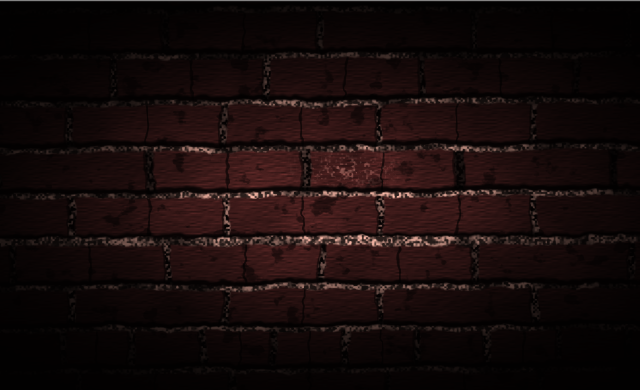
Write a Shadertoy shader that draws this texture.

```glsl
#define COURSE_HEIGHT 0.1185
#define BRICK_PITCH 0.394
#define HEADER_PITCH 0.181
#define JOINT_WIDTH 0.0075
#define LIGHT_CENTER vec2(0.84, 0.50)
#define LIGHT_RADIUS vec2(0.60, 0.305)
#define BRICK_COLOR vec3(0.285, 0.122, 0.118)
#define MORTAR_COLOR vec3(0.86, 0.64, 0.58)

// Horizontal position of one head joint in each course, top to bottom
const float JOINT_PHASE[9] = float[9](
    0.819, 0.685, 0.968, 0.781, 0.972, 0.823, 0.972, 0.883, 0.202);

float hash(vec2 p) {
    vec3 a = fract(vec3(p.xyx) * 0.1031);
    a += dot(a, a.yzx + 33.33);
    return fract((a.x + a.y) * a.z);
}

float noise(vec2 p) {
    vec2 i = floor(p), f = fract(p);
    f = f * f * (3.0 - 2.0 * f);
    return mix(mix(hash(i), hash(i + vec2(1, 0)), f.x),
               mix(hash(i + vec2(0, 1)), hash(i + 1.0), f.x), f.y);
}

float fbm(vec2 p) {
    float sum = 0.0, amp = 0.5;
    for (int i = 0; i < 4; i++) {
        sum += amp * noise(p);
        p = p * 2.03 + 17.3;
        amp *= 0.5;
    }
    return sum / 0.9375;
}

// Courses become slightly shorter near the floor
float courseAt(float y) {
    return (y - 0.026) / COURSE_HEIGHT + 0.23 * smoothstep(0.7, 1.0, y);
}

// Fine drag marks and pits in the fired clay
float clayHeight(vec2 p) {
    return 0.55 * noise(p * vec2(65, 230)) + 0.45 * fbm(p * 42.0);
}

void mainImage(out vec4 fragColor, in vec2 fragCoord) {
    vec2 uv = fragCoord / iResolution.xy;
    vec2 p = vec2(uv.x * 1.634, 1.0 - uv.y);
    float soft = 1.0 / iResolution.y;

    // Uneven joint edges
    float ragged = noise(p * 75.0) - 0.5;
    vec2 q = p + vec2(fbm(p * 13.0 + 40.0) - 0.5, fbm(p * 11.0) - 0.5) * 0.018;
    q += vec2(ragged, noise(p * 65.0 + 9.0) - 0.5) * 0.005;
    q.y += (p.x - 0.82) * 0.006;

    // Brick layout
    float course = courseAt(q.y);
    float bed = floor(course + 0.5);
    float row = floor(course);
    float bedOffset = (course - bed) * COURSE_HEIGHT;
    float pitch = row == 7.0 ? HEADER_PITCH : BRICK_PITCH;
    float column = (q.x - JOINT_PHASE[clamp(int(row), 0, 8)]) / pitch;
    float joint = floor(column + 0.5);
    float headOffset = (column - joint) * pitch;
    float brickId = hash(vec2(floor(column) + 20.0, row + 7.0));
    float jointId = hash(vec2(joint + 51.0, row + 31.0));

    // Masks for mortar and the shadows beside it
    float bedWidth = JOINT_WIDTH * (0.45 + 0.8 * fbm(p * 16.0 + 70.0));
    bedWidth *= bed == 5.0 ? 1.65 : 1.0;
    float edge = soft + 0.0015;
    float bedMask = 1.0 - smoothstep(bedWidth - edge, bedWidth + edge, abs(bedOffset));
    float headWidth = JOINT_WIDTH * (0.65 + 0.7 * noise(p * 25.0));
    headWidth *= row == 3.0 ? 1.4 : 1.0;
    float headMask = 1.0 - smoothstep(headWidth - edge, headWidth + edge, abs(headOffset));
    float overhang = smoothstep(-0.025, -0.015, bedOffset)
                   * (1.0 - smoothstep(-0.004, 0.002, bedOffset));
    float sideShadow = 1.0 - smoothstep(0.003, 0.008, abs(headOffset + headWidth));

    // Clay relief, lit from above
    float relief = clayHeight(p) - clayHeight(p - vec2(0.0015, 0.003));
    float shade = 0.78 + 0.30 * brickId + 0.55 * (fbm(p * 9.0 + 5.0) - 0.5);
    shade *= 1.0 + 0.85 * relief;
    shade *= 1.0 - 0.5 * smoothstep(0.64, 0.76, fbm(p * vec2(24, 30) + 80.0));
    float crackOffset = (fract(column) - 0.5) * pitch + ragged * 0.003;
    float crack = 1.0 - smoothstep(0.001, 0.002 + soft, abs(crackOffset));
    shade *= 1.0 - 0.65 * crack * step(0.3, brickId);
    vec3 color = BRICK_COLOR * shade;

    // Pale scuffs near the middle of the wall
    float scuffArea = exp(-dot((p - vec2(0.89, 0.435)) / vec2(0.10, 0.035),
                               (p - vec2(0.89, 0.435)) / vec2(0.10, 0.035)));
    float grit = noise(p * 190.0) * 0.65 + noise(p * 95.0 + 30.0) * 0.35;
    color += MORTAR_COLOR * 0.38 * scuffArea * smoothstep(0.48, 0.85, grit);

    // Gritty mortar over deep recesses
    color *= 1.0 - 0.55 * sideShadow;
    float headBright = (0.25 + 0.5 * jointId) * (row == 3.0 ? 0.35 : 1.0);
    vec3 headColor = MORTAR_COLOR * headBright * smoothstep(0.30, 0.80, grit) * 1.5;
    color = mix(color, headColor, headMask * 0.92);
    color *= 1.0 - 0.87 * overhang;
    float patches = 0.35 + 0.65 * smoothstep(0.3, 0.6, fbm(p * 12.0 + 22.0));
    vec3 bedColor = MORTAR_COLOR * patches * (0.22 + 1.05 * smoothstep(0.25, 0.80, grit));
    color = mix(color, bedColor, bedMask);

    // Oval pool of light
    vec2 fromLight = (p - LIGHT_CENTER) / LIGHT_RADIUS;
    float light = exp(-pow(dot(fromLight, fromLight), 1.1));
    color = color * light + vec3(0.006, 0.002, 0.002);

    // Pale strip along the top border
    color = mix(color, vec3(0.62), smoothstep(0.9975 - soft, 0.9975 + soft, uv.y));
    fragColor = vec4(clamp(color, 0.0, 1.0), 1.0);
}
```
